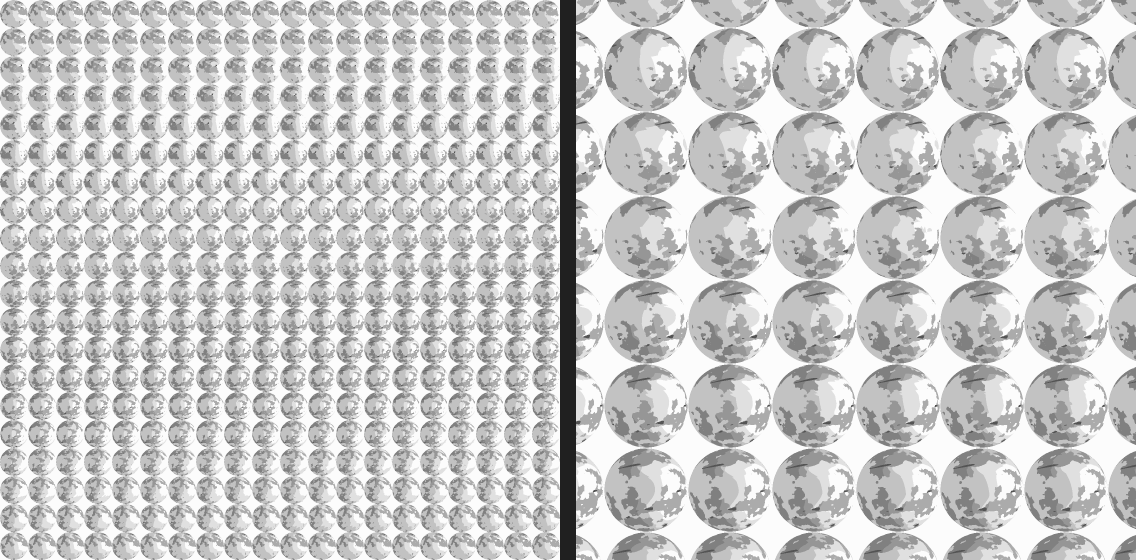
Left, the full canvas; right, a detail of the centre.
Give the GLSL for this pattern, as a WebGL 2 fragment shader.

```glsl
#version 300 es
precision highp float;
// Draws a 20 by 20 sheet of small grey globes, each turned a little further than the last.

uniform vec2 u_resolution;
out vec4 fragColor;

const float GRID = 20.0;
const float RADIUS = 0.495;      // in cells
const float TAU = 6.2831853;
const float AXIS_TILT = 0.2;
const int SAMPLES = 3;           // per pixel side

const float PAPER = 0.99;
const vec3 OCEAN = vec3(0.76, 0.88, 0.99);   // shaded, middle, lit
const vec3 LAND = vec3(0.50, 0.59, 0.67);
const float CREVICE = 0.33;

float hash(vec3 p) {
    p = fract(p * vec3(0.1031, 0.1137, 0.0973));
    p += dot(p, p.yzx + 33.33);
    return fract((p.x + p.y) * p.z);
}

float valueNoise(vec3 p) {
    vec3 i = floor(p), f = fract(p);
    f = f * f * (3.0 - 2.0 * f);
    vec2 e = vec2(0.0, 1.0);
    vec4 near = vec4(hash(i), hash(i + e.yxx), hash(i + e.xyx), hash(i + e.yyx));
    vec4 far = vec4(hash(i + e.xxy), hash(i + e.yxy), hash(i + e.xyy), hash(i + e.yyy));
    vec4 layer = mix(near, far, f.z);
    vec2 row = mix(layer.xz, layer.yw, f.x);
    return mix(row.x, row.y, f.y);
}

float fbm(vec3 p) {
    float sum = 0.0, gain = 0.53;
    for (int i = 0; i < 4; i++) {
        sum += gain * valueNoise(p);
        p = p * 2.03 + 7.1;
        gain *= 0.5;
    }
    return sum;
}

vec2 rotate(vec2 v, float angle) {
    float c = cos(angle), s = sin(angle);
    return vec2(c * v.x + s * v.y, c * v.y - s * v.x);
}

// Picks one of three flat tones by light level.
float posterize(float light, vec3 tones, vec2 limits) {
    return light < limits.x ? tones.x : light < limits.y ? tones.y : tones.z;
}

// Tone of a globe at unit-disc position p, turned by the given angle.
float globe(vec2 p, float angle) {
    float r2 = dot(p, p);
    if (r2 > 1.0) return PAPER;
    vec3 normal = vec3(p, sqrt(1.0 - r2));

    // Surface point in the turning frame
    vec3 surface = normal;
    surface.xy = rotate(surface.xy, AXIS_TILT);
    surface.xz = rotate(surface.xz, angle);

    // Coarse facets, turned back to face the fixed light
    vec3 facet = normalize(floor(surface * 3.5) + 0.5);
    facet.xz = rotate(facet.xz, -angle);
    facet.xy = rotate(facet.xy, -AXIS_TILT);
    vec3 lightDir = normalize(vec3(0.85, 0.08, 0.5));
    float light = dot(mix(normal, facet, 0.4), lightDir);
    light += 0.45 * (valueNoise(surface * 1.4 + 20.0) - 0.5);

    // Ragged continents and a few thin dark crevices
    float height = fbm(surface * 2.7 + 11.0);
    float crack = valueNoise(surface * vec3(3.0, 11.0, 3.0) + 40.0);
    if (crack > 0.88 && height > 0.52) return CREVICE;
    return height > 0.56
        ? posterize(light, LAND, vec2(0.18, 0.58))
        : posterize(light, OCEAN, vec2(0.46, 0.77));
}

// Tone of the whole sheet; turning runs along rows from the top left.
float sheet(vec2 uv) {
    vec2 g = uv * GRID;
    vec2 cell = floor(g);
    float frame = cell.x + GRID * (GRID - 1.0 - cell.y);
    return globe((fract(g) - 0.5) / RADIUS, TAU * frame / (GRID * GRID));
}

void main() {
    float tone = 0.0;
    for (int y = 0; y < SAMPLES; y++) {
        for (int x = 0; x < SAMPLES; x++) {
            vec2 offset = (vec2(x, y) + 0.5) / float(SAMPLES) - 0.5;
            tone += sheet((gl_FragCoord.xy + offset) / u_resolution);
        }
    }
    fragColor = vec4(vec3(tone / float(SAMPLES * SAMPLES)), 1.0);
}
```
